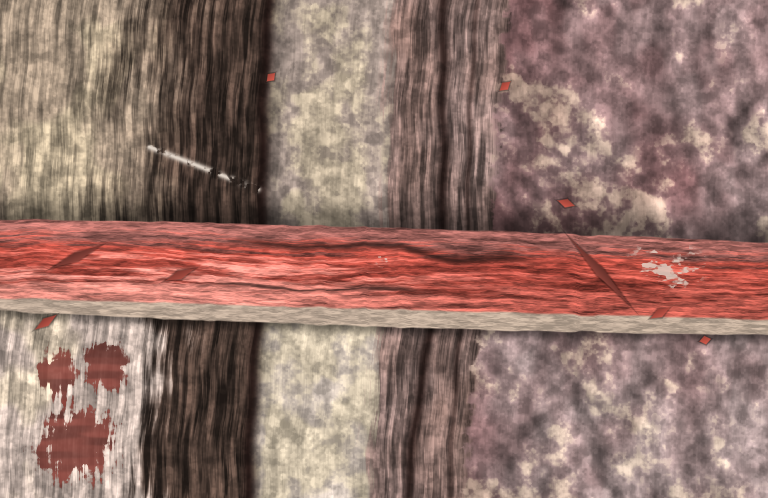
Give the GLSL for this texture, as a Shadertoy shader.

```glsl
// A split red timber lies across four weathered upright planks.
// Soft cellular noise, stretched along each grain, gives fibres and stains;
// curved bounds shape the timber, and loops lay splinters and paint.

const vec3 TAN = vec3(.6, .53, .46), DARK = vec3(.29, .23, .2);
const vec3 PALE = vec3(.67, .6, .56), OCHRE = vec3(.8, .74, .61);
const vec3 BROWN = vec3(.46, .37, .34), PLUM = vec3(.48, .35, .35);
const vec3 ASH = vec3(.65, .57, .56), VOID = vec3(.14, .09, .08);
const vec3 RED = vec3(.72, .31, .26), PINK = vec3(.84, .54, .49);
const vec3 DUSK = vec3(.64, .4, .37), UNDER = vec3(.73, .65, .58);
const vec3 PAINT = vec3(.47, .23, .2), WHITE = vec3(.88, .83, .78);
const float LEAN = .055;  // sideways drift of the planks
const float FIBRE = 95.;  // fibres per canvas height

// centre, angle, half length
const vec4 CHIPS[9] = vec4[9](
  vec4(.153, .516, -.43, .05), vec4(.361, .552, -.4, .032), vec4(1.205, .546, .84, .085),
  vec4(1.137, .408, .3, .018), vec4(.544, .155, -.8, .012), vec4(1.014, .173, -.7, .014),
  vec4(.092, .647, -.6, .026), vec4(1.325, .629, -.5, .022), vec4(1.416, .683, -.2, .012));
// centre, radii
const vec4 STAINS[3] = vec4[3](vec4(.155, .89, .085, .072),
  vec4(.115, .755, .042, .052), vec4(.215, .735, .045, .045));

float hash(vec2 p) {
  vec3 q = fract(p.xyx * .1031);
  q += dot(q, q.yzx + 33.33);
  return fract((q.x + q.y) * q.z);
}

// Cell values blended by distance to each jittered cell centre
float cells(vec2 p) {
  vec2 id = floor(p);
  float sum = 0., total = 0.;
  for (int k = 0; k < 9; k++) {
    vec2 c = id + vec2(k % 3 - 1, k / 3 - 1);
    vec2 d = c + .2 + .6 * vec2(hash(c + 17.3), hash(c + 51.7)) - p;
    float w = exp(-6. * dot(d, d));
    sum += w * hash(c);
    total += w;
  }
  return sum / total;
}

float layers(vec2 p) {
  float n = .5 * cells(p) + .3 * cells(p * 2.1 + 9.2) + .2 * cells(p * 4.3 + 23.8);
  return clamp(n * 1.9 - .45, 0., 1.);
}

float ramp(float a, float b, float x) { return smoothstep(a, b, x); }
float edge(float x, float w) { return smoothstep(-w, w, x); }
float gap(float x, float w) { return exp(-x * x / (w * w)); }

vec3 planks(vec2 p) {
  float x = p.x + LEAN * p.y + .004 * sin(p.y * 9.) + .002 * sin(p.y * 37.);
  float low = ramp(.5, .65, p.y);
  float blot = layers(p * vec2(7, 5));
  float grain = layers(vec2(x * FIBRE, p.y * 8.)) - .5;
  float speck = layers(p * 48.) - .5;
  vec2 q = mat2(.8, .6, -.6, .8) * p * vec2(11, 8) + 4.;
  float crease = layers(q), relief = crease - layers(q + .2);

  // left plank, worn pale to the left and dark by the seam
  float dark = ramp(mix(.18, .29, low), mix(.45, .37, low), x + .12 * blot - .06 - .06 * grain);
  vec3 left = mix(mix(TAN, PALE + .06, low), OCHRE, .45 * ramp(.5, .8, blot));
  left = mix(left, DARK, dark) * (1. + mix(.5, 1., dark) * grain);

  // pale plank with dry ochre smears
  vec3 pale = mix(PALE, WHITE, .6 * low);
  pale = mix(pale, OCHRE, .55 * ramp(.4, .8, blot + .3 * speck));
  pale *= .75 + .25 * ramp(.55, .62, x) + .15 * grain + .2 * relief;

  // ridged plank with deep splits
  vec3 ridge = mix(BROWN, ASH, .35 * blot) * (1. + .8 * grain);
  float split = gap(x - .89 - .02 * sin(p.y * 4.), .011) + .7 * gap(x - .96, .006);
  ridge = mix(ridge, VOID, min(.85 * split, 1.));

  // plum plank with creases and scuffs
  vec3 plum = mix(PLUM, ASH, clamp(.45 * low + .7 * blot + .5 * (p.x - 1.4), 0., 1.));
  plum = mix(plum, OCHRE, .4 * ramp(.6, 1., crease + .5 * speck));
  plum *= 1. + .1 * grain + .6 * relief;

  float seam = x - .542 - .015 * p.y, joint = x - 1.024 + .035 * p.y;
  vec3 col = mix(left, pale, edge(seam, .003));
  col = mix(col, ridge, edge(x - .795 + .03 * grain, .015));
  col = mix(col, plum, edge(joint + .02 * speck, .008));
  col = mix(col, VOID, .9 * gap(seam, .013) + .1 * gap(joint, .01));
  col *= 1. + .35 * speck;

  // flaking paint and a chalk scrape
  float flake = .75 + .5 * cells(p * vec2(12, 75));
  for (int i = 0; i < 3; i++) {
    float r = length((p - STAINS[i].xy) / STAINS[i].zw) + .5 * speck + .5 * grain;
    col = mix(col, PAINT * flake, .85 * edge(.88 - r, .12));
  }
  vec2 a = p - vec2(.3, .295), b = vec2(.218, .085);
  float scrape = length(a - b * clamp(dot(a, b) / dot(b, b), 0., 1.));
  return mix(col, WHITE, gap(scrape, .006) * ramp(-.4, .1, speck));
}

vec3 timber(vec2 p, float v, float under) {
  float grain = layers(vec2(p.x * 7., v * 17. + .7 * sin(p.x * 8.))) - .5;
  float fine = layers(vec2(p.x * 35., v * 30.)) - .5;
  float right = ramp(.4, 1.2, p.x);
  vec3 col = mix(DUSK, RED, ramp(.15, .38, v + .2 * grain));
  col = mix(col, PINK, ramp(.4, .85, v + .5 * grain) * (.9 - .65 * right));
  col *= 1. - .08 * right + .5 * grain + .4 * fine;
  // long crevices following the fibres
  float y = v - .025 * sin(p.x * 23.) - .04 * grain;
  float c = gap(y - .23 - .13 * ramp(.8, .92, p.x), .045) * edge(.29 - abs(p.x - .77), .06);
  c += gap(y - .76, .025) * edge(.21 - abs(p.x - .63), .06);
  col = mix(col, VOID, .7 * min(c, 1.));
  // pale flecks
  float fleck = gap(p.x - 1.34, .09) * gap(v - .35, .35) + .6 * gap(p.x - .77, .03) * gap(v - .4, .15);
  col = mix(col, WHITE, .8 * ramp(.74, .9, .55 * (fleck + layers(p * vec2(32, 55)))));
  return mix(col, UNDER * (1. + .3 * fine), under);
}

void mainImage(out vec4 fragColor, in vec2 fragCoord) {
  float px = 1. / iResolution.y;
  vec2 p = vec2(fragCoord.x, iResolution.y - fragCoord.y) * px;  // y runs downward
  float rough = .005 * cells(vec2(p.x * 30., 3)) - .0025;
  float top = .44 + p.x * (.012 + .0125 * p.x) + rough;
  float fold = .598 + .029 * p.x + rough;
  float base = .6245 + p.x * (.053 - .0145 * p.x) - rough;
  vec3 col = planks(p);
  col *= 1. - .45 * ramp(top - .075, top, p.y) * (1. - ramp(base, base + .025, p.y));
  vec3 wood = timber(p, (p.y - top) / (fold - top), edge(p.y - fold, .003));
  col = mix(col, wood, edge(p.y - top, px) * edge(base - p.y, px));

  // tapered splinters, each with a small shadow
  for (int i = 0; i < 9; i++) {
    vec4 s = CHIPS[i];
    vec2 d = mat2(cos(s.z), -sin(s.z), sin(s.z), cos(s.z)) * (p - s.xy);
    float shape = abs(d.y) - .009 * (1. - abs(d.x) / s.w);
    vec3 tint = mix(RED, PAINT, ramp(.01, .05, s.w)) * (1. + 18. * d.y);
    col *= .65 + .35 * ramp(0., .005, shape);
    col = mix(col, tint, edge(-shape, px));
  }
  fragColor = vec4(clamp(col, 0., 1.), 1);
}
```
